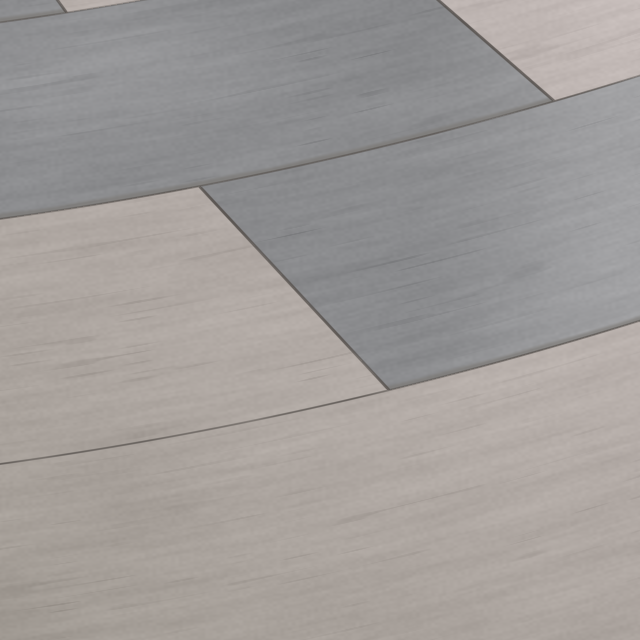
Write a WebGL 2 fragment shader that draws this texture.

```glsl
#version 300 es
precision highp float;
// Curved courses of brushed metal tiles in alternating warm and cool tones.
// Rows are cut along a shared bent baseline; slanted joints split each row,
// and stretched noise that follows the bend gives the brushed grain.

#define TILE_PERIOD 3.0
#define JOINT_WIDTH 0.0022
#define COURSE_WIDTH 0.0014
#define BEVEL_WIDTH 0.011
#define BRUSH_DEPTH 0.055
#define GRAIN_DEPTH 0.022
#define SCRATCH_DEPTH 0.045

uniform vec2 u_resolution;
out vec4 fragColor;

const vec3 WARM_DIM = vec3(0.625, 0.600, 0.572);
const vec3 WARM_LIT = vec3(0.750, 0.715, 0.702);
const vec3 COOL_DIM = vec3(0.538, 0.541, 0.550);
const vec3 COOL_LIT = vec3(0.640, 0.640, 0.648);
const vec3 GROOVE = vec3(0.345, 0.325, 0.310);
const vec3 BEVEL = vec3(0.475, 0.462, 0.445);

// Height of each course edge at the left side, and the foot of its joint.
const float COURSE[5] = float[5](-0.5, 0.275, 0.658, 0.965, 1.4);
const float JOINT_FOOT[4] = float[4](-1.0, 0.608, 0.866, 3.104);

float hash(vec2 p) {
    vec3 q = fract(vec3(p.xyx) * 0.1031);
    q += dot(q, q.yzx + 33.33);
    return fract((q.x + q.y) * q.z);
}

float noise(vec2 p) {
    vec2 cell = floor(p);
    vec2 f = fract(p);
    f = f * f * (3.0 - 2.0 * f);
    float low = mix(hash(cell), hash(cell + vec2(1, 0)), f.x);
    float high = mix(hash(cell + vec2(0, 1)), hash(cell + vec2(1, 1)), f.x);
    return mix(low, high, f.y);
}

float bend(float x) {
    return x * (0.137 + 0.087 * x);
}

float groove(float distanceToLine, float halfWidth, float pixel) {
    return 1.0 - smoothstep(halfWidth - pixel, halfWidth + pixel, distanceToLine);
}

// Layered streaks, long along the brushing direction, centred on zero.
float brushed(vec2 p) {
    float sum = 0.0;
    float weight = 0.5;
    vec2 scale = vec2(5.0, 75.0);
    for (int i = 0; i < 3; i++) {
        sum += weight * (noise(p * scale + float(i) * 17.0) - 0.5);
        scale *= vec2(2.1, 1.8);
        weight *= 0.75;
    }
    return sum;
}

void main() {
    vec2 uv = gl_FragCoord.xy / u_resolution;
    float pixel = 0.8 / min(u_resolution.x, u_resolution.y);

    // Straighten the courses and find the row.
    float v = uv.y - bend(uv.x);
    int row = 0;
    for (int i = 1; i < 4; i++) row += int(step(COURSE[i], v));
    float slope = length(vec2(1.0, 0.137 + 0.174 * uv.x));
    float above = (v - COURSE[row]) / slope;
    float below = (COURSE[row + 1] - v) / slope;

    // Slanted joint, leaning further towards the right.
    float foot = JOINT_FOOT[row];
    float footX = min(mod(foot, TILE_PERIOD), 1.0);
    float lean = 0.72 + 0.57 * footX * footX;
    float across = uv.x + lean * (uv.y - COURSE[row] - bend(footX)) - foot;
    float tile = floor(across / TILE_PERIOD);
    float jointDist = abs(across - TILE_PERIOD * round(across / TILE_PERIOD));
    jointDist /= length(vec2(1.0, lean));

    // Alternate tones, each with its own soft sheen.
    bool cool = mod(tile + float(row), 2.0) > 0.5;
    vec2 glow = (uv - vec2(0.16, 0.88)) / vec2(0.24, 0.13);
    float coolLight = 0.85 * smoothstep(0.62, 1.02, uv.x) + 0.55 * exp(-dot(glow, glow));
    float warmLight = 0.45 * uv.x + 0.70 * uv.y;
    vec3 color = cool ? mix(COOL_DIM, COOL_LIT, coolLight)
                      : mix(WARM_DIM, WARM_LIT, warmLight);

    // Brushing, sparse dark scratches and fine grain.
    vec2 metal = vec2(uv.x, v) + 7.3 * vec2(tile + 3.0, row + 1);
    float scratch = smoothstep(0.76, 0.96, noise(metal * vec2(11.0, 190.0)));
    color += BRUSH_DEPTH * brushed(metal);
    color -= SCRATCH_DEPTH * scratch * noise(metal * vec2(6.0, 14.0));
    color += GRAIN_DEPTH * (noise(uv * vec2(170.0, 240.0)) - 0.5);
    color += 0.025 * (noise(uv * 5.0) - 0.5);

    // Worn lower edge of the cool tiles.
    float wear = 0.65 + 0.5 * noise(uv * vec2(14.0, 9.0));
    float bevel = 1.0 - smoothstep(0.35, 1.0, above / (BEVEL_WIDTH * wear));
    if (cool) color = mix(color, BEVEL, 0.6 * bevel);

    // Grooves between courses and tiles.
    float courseLine = groove(min(above, below), COURSE_WIDTH, pixel);
    float jointLine = groove(jointDist, JOINT_WIDTH, pixel);
    float courseInk = 0.45 + 0.4 * noise(uv * vec2(18.0, 5.0));
    float jointInk = 0.72 + 0.25 * noise(uv * 30.0);
    color = mix(color, GROOVE, max(courseLine * courseInk, jointLine * jointInk));

    fragColor = vec4(clamp(color, 0.0, 1.0), 1.0);
}
```
